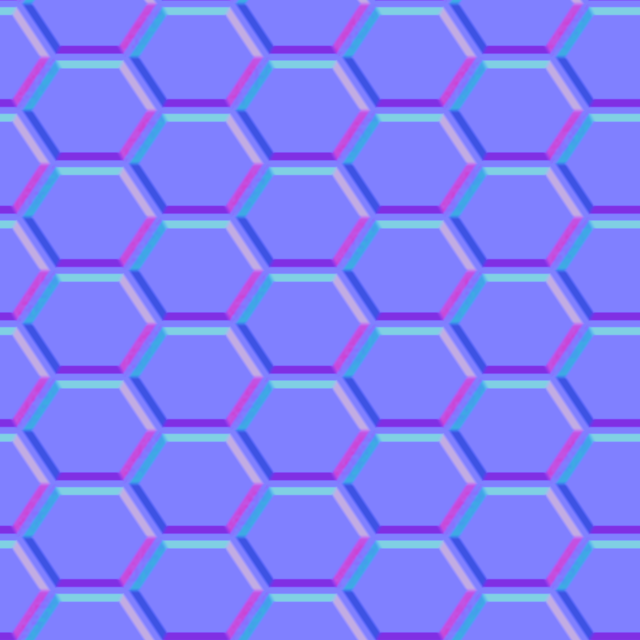
Write a Shadertoy shader that draws this texture map.

```glsl
// Tangent-space normal map of raised hexagonal tiles with bevelled rims and narrow grooves.
#define CELLS 6.0            // columns and rows across the canvas (even)
#define ORIGIN vec2(0.84, -0.035)
#define RIM_CENTER 0.069     // bevel middle, measured inward from the cell border
#define RIM_HALF 0.037       // half the bevel width
#define SOFT_FLAT 0.010      // edge softness of horizontal bevels
#define SOFT_SLANT 0.020     // edge softness of slanted bevels
#define CORNER_BLEND 0.030   // distance over which neighbouring bevels merge
#define TILT 0.63            // sideways slope of the bevels
#define WEAR 0.13            // mottling on the rising diagonals
#define GRAIN 192.0          // mottling grains across the canvas

const vec2 SLANT_NORMAL = vec2(0.83205, 0.55470);

float hash(vec2 cell) {
    cell = mod(cell, GRAIN);
    vec3 q = fract(cell.xyx * vec3(0.1031, 0.1030, 0.0973));
    q += dot(q, q.yzx + 33.33);
    return fract((q.x + q.y) * q.z);
}

// Value noise that wraps at the canvas border
float grainNoise(vec2 p) {
    vec2 cell = floor(p), f = fract(p);
    f = f * f * (3.0 - 2.0 * f);
    return mix(mix(hash(cell), hash(cell + vec2(1, 0)), f.x),
               mix(hash(cell + vec2(0, 1)), hash(cell + vec2(1, 1)), f.x), f.y);
}

// Distances to the horizontal (x) and slanted (y) borders of a hexagon cell
vec2 borderDistances(vec2 p) {
    p = abs(p);
    return vec2(0.5 - p.y, SLANT_NORMAL.x * 2.0 / 3.0 - dot(p, SLANT_NORMAL));
}

// Position relative to the centre of the enclosing hexagon
vec2 hexLocal(vec2 p) {
    vec2 period = vec2(2.0, 1.0);
    vec2 a = mod(p + 0.5 * period, period) - 0.5 * period;
    vec2 b = mod(p, period) - 0.5 * period;
    vec2 da = borderDistances(a), db = borderDistances(b);
    return min(da.x, da.y) > min(db.x, db.y) ? a : b;
}

float softSign(float x) {
    return 2.0 * smoothstep(-CORNER_BLEND, CORNER_BLEND, x) - 1.0;
}

void mainImage(out vec4 fragColor, in vec2 fragCoord) {
    vec2 uv = fragCoord / iResolution.xy;
    vec2 p = hexLocal(uv * CELLS - ORIGIN);
    vec2 border = borderDistances(p);

    // Outward direction, blended where two bevels meet
    float slanted = smoothstep(-CORNER_BLEND, CORNER_BLEND, border.x - border.y);
    vec2 slantDir = SLANT_NORMAL * vec2(sign(p.x), softSign(p.y));
    vec2 outward = mix(vec2(0.0, sign(p.y)), slantDir, slanted);

    // Bevel band
    float pixel = CELLS / iResolution.y;
    float soft = max(mix(SOFT_FLAT, SOFT_SLANT, slanted), pixel);
    float offset = abs(min(border.x, border.y) - RIM_CENTER);
    float rim = 1.0 - smoothstep(RIM_HALF - soft, RIM_HALF + soft, offset);
    vec2 slope = outward * TILT * rim;

    // Faint mottling in the grooves that rise to the right
    float rising = slanted * smoothstep(0.0, 0.06, -p.x * p.y);
    float worn = rising * (1.0 - smoothstep(0.06, 0.12, border.y));
    slope += vec2(0.5, -1.0) * WEAR * worn * grainNoise(uv * GRAIN);

    // Encode the unit normal as colour
    vec3 normal = vec3(slope, sqrt(max(0.0, 1.0 - dot(slope, slope))));
    fragColor = vec4(0.5 + 0.5 * normal, 1.0);
}
```
